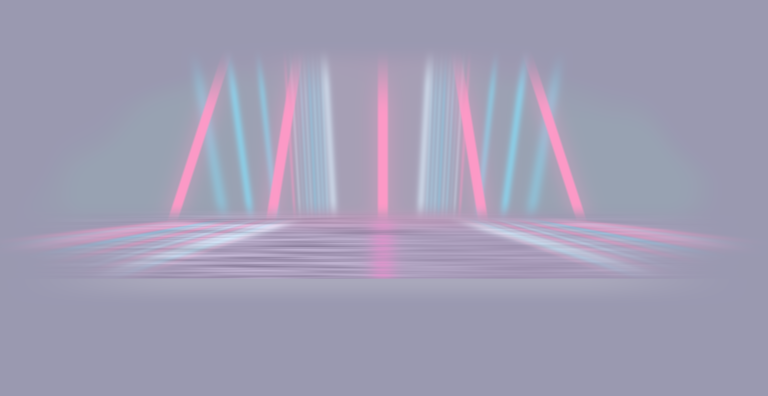
Reproduce this background procedurally as a Shadertoy shader.

```glsl
const vec3 BASE = vec3(0.603, 0.599, 0.692);
const vec3 HAZE = vec3(0.595, 0.645, 0.700);
const vec3 MAUVE = vec3(0.680, 0.615, 0.715);
const vec3 PINK = vec3(1.000, 0.600, 0.780);
const vec3 CYAN = vec3(0.540, 0.830, 0.930);
const vec3 ICE = vec3(0.820, 0.870, 0.930);
const vec3 LIP = vec3(0.665, 0.660, 0.735);
const float AXIS = 0.491;         // mirror line of the stage
const float CENTER_BEAM = 0.4985;
const float HORIZON = 0.445;
const float FLOOR_EDGE = 0.296;
const float BEAM_TOP = 0.885;
const int THIN_BEAMS = 8;
const int FLOOR_RAYS = 13;

float hash(float n) { return fract(sin(n * 91.17) * 4375.85); }

vec2 gradientAt(vec2 cell) {
    float angle = 6.2832 * hash(dot(cell, vec2(1.37, 7.91)));
    return vec2(cos(angle), sin(angle));
}

float gradientNoise(vec2 p) {
    vec2 i = floor(p), f = fract(p);
    vec2 u = f * f * f * (f * (f * 6.0 - 15.0) + 10.0);
    vec2 e = vec2(0.0, 1.0);
    float low = mix(dot(gradientAt(i), f), dot(gradientAt(i + e.yx), f - e.yx), u.x);
    float high = mix(dot(gradientAt(i + e), f - e), dot(gradientAt(i + 1.0), f - 1.0), u.x);
    return mix(low, high, u.y);
}

float bell(float d, float width) { return exp(-d * d / (width * width)); }

// Slanted wall light: x runs from topX to footX, fading at both ends
float beam(vec2 p, float topX, float footX, float width, float fadeIn) {
    float t = (BEAM_TOP - p.y) / (BEAM_TOP - HORIZON);
    float d = p.x - mix(topX, footX, t);
    float ends = smoothstep(0.0, fadeIn, t) * (1.0 - smoothstep(0.88, 1.03, t));
    return bell(d, width) * ends;
}

// Neon tube: solid core inside a soft halo
float tube(vec2 p, float topX, float footX) {
    float t = (BEAM_TOP - p.y) / (BEAM_TOP - HORIZON);
    float d = abs(p.x - mix(topX, footX, t));
    float core = 1.0 - smoothstep(0.0045, 0.0085, d);
    float ends = smoothstep(0.0, 0.42, t) * (1.0 - smoothstep(0.9, 1.04, t));
    return (0.72 * core + 0.25 * bell(d, 0.019)) * ends;
}

// Floor light running outward from start to end
float floorRay(vec2 p, vec2 start, vec2 end, float width) {
    float t = (p.x - start.x) / (end.x - start.x);
    float d = p.y - mix(start.y, end.y, t);
    float ends = smoothstep(-0.08, 0.15, t) * (1.0 - smoothstep(0.35, 1.05, t));
    return bell(d, width * (0.6 + 0.7 * clamp(t, 0.0, 1.0))) * ends;
}

vec3 paintHaze(vec3 col, vec2 p, vec2 uv) {
    float wobble = 0.12 * gradientNoise(uv * vec2(9.0, 6.0));
    float dome = length(vec2(p.x / 0.455, (p.y - 0.43) / 0.44)) + wobble;
    float above = smoothstep(0.40, 0.50, p.y) * (1.0 - smoothstep(0.82, 0.9, p.y));
    col = mix(col, HAZE, 0.8 * above * (1.0 - smoothstep(0.85, 1.03, dome)));
    float middle = 1.0 - smoothstep(0.06, 0.22, p.x);
    return mix(col, MAUVE, 0.65 * middle * above);
}

vec3 paintWallLights(vec3 col, vec2 p, vec2 uv) {
    for (int i = 0; i < THIN_BEAMS; i++) {
        float k = float(i);
        float top = 0.073 + 0.0058 * k;
        float power = 0.18 + 0.25 * hash(k + 2.0);
        vec3 tint = mix(CYAN, ICE, hash(k + 5.0));
        col = mix(col, tint, power * beam(p, top, top * 0.88, 0.0022, 0.35));
    }
    col = mix(col, CYAN, 0.25 * beam(p, 0.085, 0.073, 0.016, 0.3));
    col = mix(col, ICE, 0.75 * beam(p, 0.069, 0.056, 0.0055, 0.25));
    col = mix(col, CYAN, 0.52 * beam(p, 0.240, 0.199, 0.0085, 0.35));
    col = mix(col, CYAN, 0.80 * beam(p, 0.195, 0.164, 0.0058, 0.3));
    col = mix(col, CYAN, 0.62 * beam(p, 0.156, 0.131, 0.0048, 0.3));
    col = mix(col, PINK, 0.40 * beam(p, 0.121, 0.107, 0.0022, 0.3));
    col = mix(col, PINK, tube(p, 0.192, 0.266));
    col = mix(col, PINK, tube(p, 0.101, 0.138));
    return mix(col, PINK, tube(uv, CENTER_BEAM, CENTER_BEAM));
}

vec3 paintFloor(vec3 col, vec2 p, vec2 uv) {
    float onFloor = smoothstep(FLOOR_EDGE - 0.002, FLOOR_EDGE + 0.002, p.y)
                  * (1.0 - smoothstep(HORIZON - 0.02, HORIZON + 0.03, p.y));
    float sides = 1.0 - smoothstep(0.20, 0.48, p.x);
    vec3 lit = mix(col, MAUVE + vec3(0.0, 0.0, 0.025), 0.75 * sides);

    // Fan of reflected lights
    for (int i = 0; i < FLOOR_RAYS; i++) {
        float k = float(i), t = k / float(FLOOR_RAYS - 1);
        vec2 start = vec2(mix(0.11, 0.25, t), HORIZON);
        vec2 end = vec2(mix(0.34, 0.51, t), mix(0.285, 0.385, t));
        vec3 tint = mod(k, 3.0) < 1.0 ? PINK : mix(CYAN, ICE, hash(k));
        lit = mix(lit, tint, (0.25 + 0.3 * hash(k + 8.0)) * floorRay(p, start, end, 0.0055));
    }
    lit = mix(lit, ICE, 0.75 * floorRay(p, vec2(0.105, 0.443), vec2(0.37, 0.305), 0.016));
    lit = mix(lit, PINK, 0.50 * floorRay(p, vec2(0.22, 0.448), vec2(0.50, 0.365), 0.008));

    // Horizontal ripples, strongest on the left
    float ripple = gradientNoise(uv * vec2(5.0, 115.0)) + 0.5 * gradientNoise(uv * vec2(11.0, 230.0));
    float leftGlow = bell(uv.x - 0.34, 0.16);
    lit += ripple * sides * (0.07 + 0.13 * leftGlow);
    float mirrorGlow = bell(uv.x - CENTER_BEAM, 0.018) * (0.55 + 0.4 * ripple);
    lit = mix(lit, vec3(0.90, 0.56, 0.80), mirrorGlow);
    col = mix(col, lit, onFloor);

    // Glow along the horizon and the pale front lip
    col = mix(col, PINK, 0.22 * bell(p.y - HORIZON, 0.025) * (1.0 - smoothstep(0.05, 0.26, p.x)));
    float lip = smoothstep(0.225, FLOOR_EDGE, p.y) * (1.0 - smoothstep(FLOOR_EDGE - 0.002, FLOOR_EDGE + 0.002, p.y));
    return mix(col, LIP, lip * (1.0 - smoothstep(0.25, 0.49, p.x)));
}

void mainImage(out vec4 fragColor, in vec2 fragCoord) {
    vec2 uv = fragCoord / iResolution.xy;
    vec2 mirrored = vec2(abs(uv.x - AXIS), uv.y);
    vec3 col = paintHaze(BASE, mirrored, uv);
    col = paintWallLights(col, mirrored, uv);
    col = paintFloor(col, mirrored, uv);
    fragColor = vec4(clamp(col, 0.0, 1.0), 1.0);
}
```
